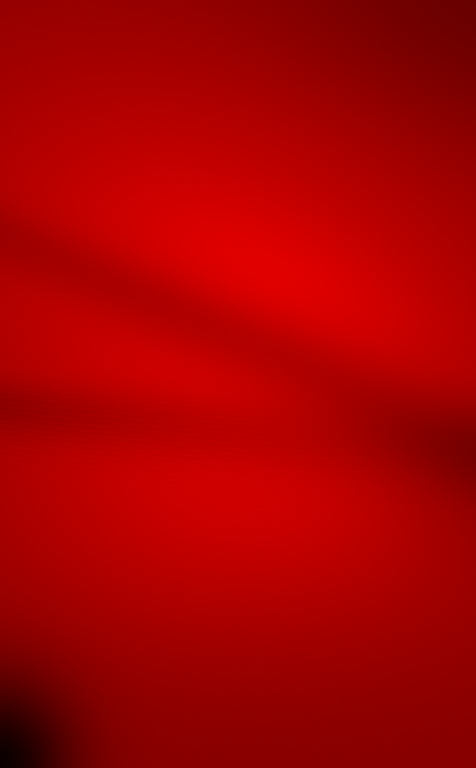
A Shadertoy shader for this background:

```glsl
#define ASPECT 0.621
#define BASE_RED 0.52
#define UPPER_GLOW 0.30
#define LOWER_GLOW 0.18
#define CORE_GLOW 0.06
#define UPPER_FOLD 0.15
#define LOWER_FOLD 0.13
#define THREADS 150.0
#define THREAD_DEPTH 0.012
#define GRAIN 0.008

float hash(vec2 p) {
    return fract(sin(dot(p, vec2(12.9898, 78.233))) * 43758.5453);
}

float noise(vec2 p) {
    vec2 cell = floor(p), f = fract(p);
    f = f * f * (3.0 - 2.0 * f);
    return mix(mix(hash(cell), hash(cell + vec2(1, 0)), f.x),
               mix(hash(cell + vec2(0, 1)), hash(cell + vec2(1, 1)), f.x), f.y);
}

// Rotated elliptical falloff, 1 at its centre
float glow(vec2 p, vec2 centre, vec2 radius, float angle) {
    float c = cos(angle), s = sin(angle);
    vec2 q = mat2(c, -s, s, c) * (p - centre) / radius;
    return exp(-dot(q, q));
}

// Soft crease at signed height d, wider on its lower side
float crease(float d, float width) {
    float t = d / (width * (d < 0.0 ? 1.15 : 1.0));
    return exp(-t * t);
}

void mainImage(out vec4 fragColor, in vec2 fragCoord) {
    vec2 p = fragCoord / iResolution.xy * vec2(ASPECT, 1.0);
    float across = p.x / ASPECT;

    // Broad light on the cloth
    float red = BASE_RED;
    vec2 q = p - vec2(0.29, 0.64);
    q.y += 0.20 * q.x;
    red += UPPER_GLOW * glow(q, vec2(0.0), vec2(0.41, 0.30), 0.0);
    red += LOWER_GLOW * glow(p, vec2(0.29, 0.325), vec2(0.36, 0.20), 0.0);
    red += CORE_GLOW * glow(p, vec2(0.38, 0.645), vec2(0.20, 0.07), -0.42);

    // Two diagonal folds
    float upper = p.y - (0.695 - 0.43 * p.x);
    float lower = p.y - (0.472 - 0.10 * p.x);
    float upperDepth = mix(0.10, UPPER_FOLD, smoothstep(0.0, 0.4, across))
                     * mix(1.0, 0.6, smoothstep(0.6, 1.0, across));
    float lowerDepth = LOWER_FOLD * mix(1.0, 0.75, across);
    red -= upperDepth * crease(upper, mix(0.042, 0.058, across));
    red -= lowerDepth * crease(lower, mix(0.034, 0.058, across));

    // Shaded right side and upper corner
    red -= 0.13 * glow(p, vec2(0.64, 0.98), vec2(0.30, 0.17), -0.25);
    red -= 0.08 * glow(p, vec2(0.64, 0.36), vec2(0.16, 0.11), -0.3);

    // Fine threads along the lower fold, plus grain
    float thread = sin(6.2832 * THREADS * (lower + 0.004 * noise(p * 14.0)));
    float threadMask = crease(lower + 0.015, 0.06) * mix(1.0, 0.3, across);
    red += THREAD_DEPTH * thread * threadMask;
    red += GRAIN * (noise(p * vec2(180.0, 320.0)) - 0.5);

    // Dark lower left corner
    red *= 1.0 - 0.93 * glow(p, vec2(-0.005, 0.0), vec2(0.10, 0.115), 0.0);

    fragColor = vec4(clamp(red, 0.0, 1.0), 0.0, 0.0, 1.0);
}
```
